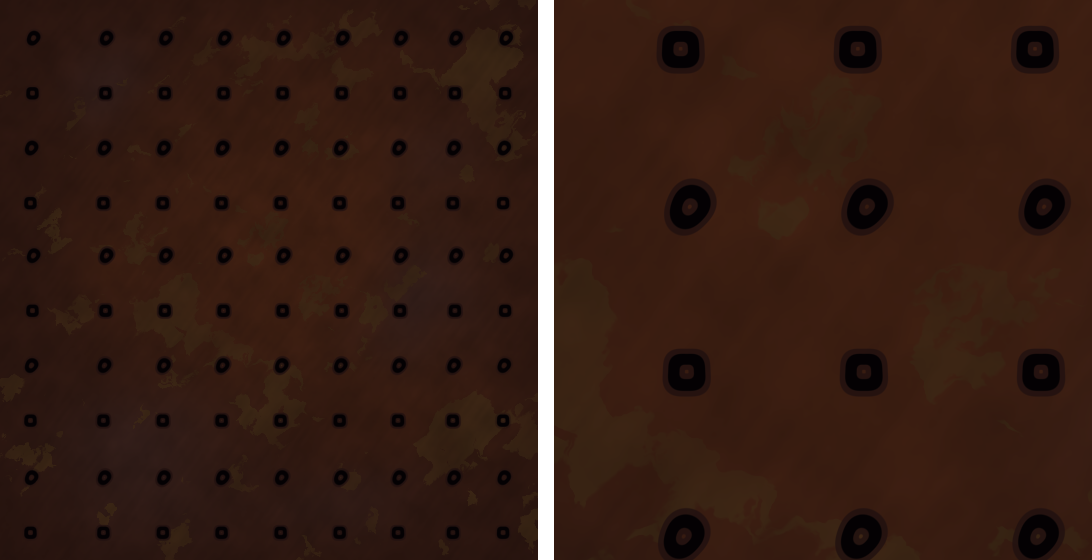
Left, the full canvas; right, a detail of the centre.
Reproduce this texture procedurally as a WebGL 2 fragment shader.

```glsl
#version 300 es
precision highp float;
// Dark rusted plate with a 9 by 10 grid of small black rings.
// The ground is soft colour regions, ragged fbm lichen and brushed grain;
// the rings are bent distance fields placed on a slightly uneven grid.

uniform vec2 u_resolution;
out vec4 fragColor;

// Lengths are fractions of the canvas height.
const int COLUMNS = 9;
const float ROWS = 10.0;
const float MIDDLE_X = 0.5065;
const float COLUMN_PITCH = 0.1055;
const float TOP_Y = 0.932;
const float ROW_PITCH = 0.0981;
const float ROW_DRIFT = 0.0018;
const float RING_RADIUS = 0.0086;
const float RING_HALF_WIDTH = 0.0038;
const float HALO_WIDTH = 0.0036;
const float LICHEN_SCALE = 17.0;
const float LICHEN_LEVEL = 0.70;

const vec3 EDGE_BROWN = vec3(0.155, 0.078, 0.058);
const vec3 RUST = vec3(0.238, 0.118, 0.066);
const vec3 HAZE = vec3(0.195, 0.118, 0.104);
const vec3 LICHEN = vec3(0.225, 0.148, 0.078);
const vec3 HALO = vec3(0.130, 0.065, 0.060);
const vec3 RING_BLACK = vec3(0.016, 0.005, 0.012);

float hash(vec2 p) {
    return fract(sin(dot(p, vec2(127.1, 311.7))) * 43758.5453);
}

float noise(vec2 p) {
    vec2 i = floor(p), f = fract(p);
    f = f * f * (3.0 - 2.0 * f);
    return mix(mix(hash(i), hash(i + vec2(1, 0)), f.x),
               mix(hash(i + vec2(0, 1)), hash(i + vec2(1, 1)), f.x), f.y);
}

float fbm(vec2 p) {
    float sum = 0.0, amp = 0.5;
    for (int i = 0; i < 5; i++) {
        sum += amp * noise(p);
        p = mat2(1.6, 1.2, -1.2, 1.6) * p + 7.3;
        amp *= 0.5;
    }
    return sum;
}

// Soft elliptical region, 1 at its centre.
float region(vec2 p, vec2 centre, vec2 radius) {
    vec2 q = (p - centre) / radius;
    return exp(-dot(q, q));
}

float columnX(float column) {
    float t = (column - 4.0) / 4.0;
    float bow = -0.0247 * pow(abs(t), 6.0);
    float skew = -0.043 * t * t * t * t * t * (1.0 - t * t);
    return MIDDLE_X + (column - 4.0) * COLUMN_PITCH + bow + skew;
}

// Distance to the ring's middle line: slanted ovals and squarish rings by turns.
float ringLine(vec2 q, float row) {
    float a = atan(q.y, q.x + 1e-6);
    float oval = 1.0 + 0.11 * cos(2.0 * (a - 1.0)) + 0.03 * cos(3.0 * a);
    float square = 0.95 - 0.06 * cos(4.0 * a) - 0.04 * sin(a);
    float shape = mod(row, 2.0) < 0.5 ? oval : square;
    return abs(length(q) / shape - RING_RADIUS);
}

vec3 ground(vec2 p) {
    // Rust glow over the dark border
    vec2 warped = p + 0.12 * (vec2(fbm(p * 5.0), fbm(p * 5.0 + 31.0)) - 0.5);
    float glow = region(warped, vec2(0.53, 0.59), vec2(0.40, 0.43));
    glow += 0.35 * region(warped, vec2(0.80, 0.26), vec2(0.16, 0.12));
    glow += 0.30 * region(warped, vec2(0.20, 0.54), vec2(0.07, 0.07));
    vec3 colour = mix(EDGE_BROWN, RUST, clamp(glow, 0.0, 1.0));

    // Greyish worn areas
    float haze = region(warped, vec2(0.20, 0.86), vec2(0.07, 0.08));
    haze += region(warped, vec2(0.76, 0.44), vec2(0.10, 0.11));
    haze += region(warped, vec2(0.25, 0.18), vec2(0.16, 0.14));
    haze += 0.6 * region(warped, vec2(0.60, 0.09), vec2(0.14, 0.05));
    haze += 0.5 * region(warped, vec2(0.76, 0.72), vec2(0.07, 0.10));
    colour = mix(colour, HAZE, 0.8 * clamp(haze, 0.0, 1.0));

    // Ragged lichen, denser inside its regions
    float growth = region(p, vec2(0.63, 0.94), vec2(0.13, 0.10));
    growth += region(p, vec2(0.88, 0.85), vec2(0.10, 0.13));
    growth += region(p, vec2(0.31, 0.46), vec2(0.20, 0.08));
    growth += region(p, vec2(0.88, 0.25), vec2(0.11, 0.08));
    growth += 0.9 * region(p, vec2(0.60, 0.19), vec2(0.24, 0.08));
    growth += 0.8 * region(p, vec2(0.08, 0.26), vec2(0.13, 0.07));
    vec2 ragged = p * LICHEN_SCALE + 1.3 * fbm(p * 30.0 + 5.0);
    float cover = fbm(ragged) + 0.22 * min(growth, 1.0) - LICHEN_LEVEL;
    float flakes = smoothstep(-0.012, 0.022, cover);
    colour = mix(colour, LICHEN, flakes * (0.5 + 0.4 * noise(p * 20.0)));

    // Slanted brushing and mottling
    float strokes = noise(mat2(0.8, 0.6, -0.6, 0.8) * p * vec2(150.0, 22.0));
    return colour * (0.91 + 0.06 * strokes + 0.24 * (fbm(p * 24.0) - 0.3));
}

void main() {
    vec2 p = gl_FragCoord.xy / u_resolution.y;
    float aa = 0.9 / u_resolution.y;
    vec3 colour = ground(p);

    // Uneven rows: each group of four leans to the left
    float row = clamp(round((TOP_Y - p.y) / ROW_PITCH), 0.0, ROWS - 1.0);
    float y = TOP_Y - row * ROW_PITCH + 0.004 * (step(4.0, row) - step(8.0, row));
    float drift = ROW_DRIFT * mod(row + 2.0 * step(8.0, row), 4.0);
    float line = 1.0, haloStrength = 1.0;
    for (int i = 0; i < COLUMNS; i++) {
        float d = ringLine(p - vec2(columnX(float(i)) - drift, y), row);
        if (d < line) {
            line = d;
            haloStrength = (i == 0 || i == COLUMNS - 1) ? 0.45 : 0.85;
        }
    }

    // Halo, then ring
    float edge = line - RING_HALF_WIDTH;
    colour = mix(colour, HALO, haloStrength * (1.0 - smoothstep(-aa, aa, edge - HALO_WIDTH)));
    colour = mix(colour, RING_BLACK, 1.0 - smoothstep(-aa, aa, edge));
    fragColor = vec4(colour, 1.0);
}
```
